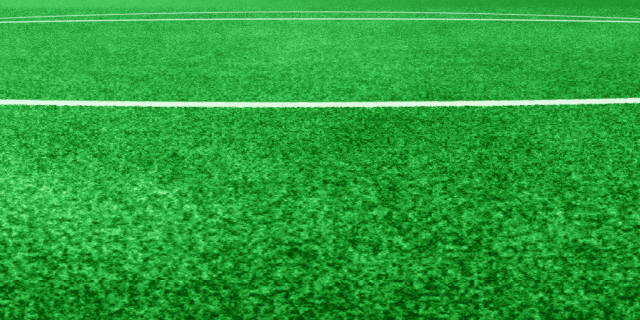
Write a WebGL 2 fragment shader that draws this texture.

```glsl
#version 300 es
precision highp float;
// A mown turf pitch running away from the viewer, crossed by three chalk lines.
// Layered value noise, finer with distance, gives the blades; soft patches set
// the light, and a tone ramp turns the summed brightness into greens.

uniform vec2 u_resolution;
out vec4 fragColor;

// Tone ramp, from deep shade to glint
const vec3 SHADE = vec3(0.00, 0.26, 0.01);
const vec3 DARK  = vec3(0.03, 0.40, 0.05);
const vec3 MID   = vec3(0.10, 0.56, 0.15);
const vec3 LIT   = vec3(0.19, 0.71, 0.28);
const vec3 PALE  = vec3(0.33, 0.84, 0.42);
const vec3 GLINT = vec3(0.68, 0.96, 0.70);
const vec3 HAZE  = vec3(0.25, 0.74, 0.37);
const vec3 CHALK = vec3(0.90, 0.99, 0.91);

const float HORIZON = 1.25;        // vanishing height, above the frame
const float BLADE_FREQ = 72.0;     // blade cells per unit at unit distance
const float BLADE_FLATTEN = 1.45;  // vertical squeeze of the blades
const float NEAR_CONTRAST = 5.2;
const float FAR_CONTRAST = 2.2;
const float NEAR_LINE_HALF = 0.0080;
const float FAR_LINE_HALF = 0.0022;

float hash(ivec2 cell) {
    uvec2 q = uvec2(cell) * uvec2(1597334673u, 3812015801u);
    uint n = (q.x ^ q.y) * 1597334673u;
    n = (n ^ (n >> 15)) * 2246822519u;
    return float((n ^ (n >> 13)) >> 8) / 16777216.0;
}

float noise(vec2 p) {
    ivec2 c = ivec2(floor(p));
    vec2 f = fract(p);
    f = f * f * (3.0 - 2.0 * f);
    float low  = mix(hash(c), hash(c + ivec2(1, 0)), f.x);
    float high = mix(hash(c + ivec2(0, 1)), hash(c + ivec2(1, 1)), f.x);
    return mix(low, high, f.y);
}

// Centred noise summed over octaves
float turf(vec2 p) {
    float sum = 0.0, weight = 0.5;
    for (int i = 0; i < 3; i++) {
        sum += weight * (noise(p) - 0.5);
        p = mat2(1.8, 0.2, -0.2, 1.8) * p + 17.3;
        weight *= 0.72;
    }
    return sum;
}

// Turf whose frequency rises with distance, without shearing the cells
float scaledTurf(vec2 p, float frequency) {
    float level = log2(frequency);
    float scale = exp2(floor(level));
    float f = fract(level);
    float blend = mix(turf(p * scale), turf(p * scale * 2.0 + 31.7), f);
    return blend / sqrt(f * f + (1.0 - f) * (1.0 - f));
}

float patchLight(vec2 p, vec2 centre, vec2 radius) {
    vec2 d = (p - centre) / radius;
    return exp(-dot(d, d));
}

// Broad brightness in ramp steps, before the blades are added
float groundTone(vec2 p) {
    float tone = mix(0.98, 1.70, smoothstep(0.1, 0.95, p.y));
    tone += 0.34 * (1.0 - p.x) * smoothstep(0.0, 0.35, p.y);
    tone += 0.65 * patchLight(p, vec2(0.25, 0.35), vec2(0.60, 0.15));
    tone += 0.60 * patchLight(p, vec2(1.02, 0.86), vec2(0.30, 0.11));
    tone += 0.55 * patchLight(p, vec2(1.82, 0.88), vec2(0.30, 0.05));
    tone += 0.45 * patchLight(p, vec2(1.85, 0.57), vec2(0.28, 0.07));
    tone += 0.40 * patchLight(p, vec2(1.85, 0.30), vec2(0.35, 0.12));
    tone -= 0.35 * patchLight(p, vec2(1.30, 0.60), vec2(0.45, 0.10));
    tone -= 0.45 * patchLight(p, vec2(1.00, 0.00), vec2(1.60, 0.12));
    return tone;
}

vec3 ramp(float t) {
    vec3 c = mix(SHADE, DARK, clamp(t + 1.0, 0.0, 1.0));
    c = mix(c, MID, clamp(t, 0.0, 1.0));
    c = mix(c, LIT, clamp(t - 1.0, 0.0, 1.0));
    c = mix(c, PALE, clamp(t - 2.0, 0.0, 1.0));
    return mix(c, GLINT, clamp((t - 3.0) * 0.7, 0.0, 1.0));
}

// Coverage of a bowed line: height at its apex plus a quadratic bend
float bowedLine(vec2 p, float apexX, float apexY, float bend, float halfWidth, float soft) {
    float dx = p.x - apexX;
    float d = abs(p.y - apexY - bend * dx * dx) - halfWidth;
    return 1.0 - smoothstep(-soft, soft, d);
}

void main() {
    vec2 uv = gl_FragCoord.xy / u_resolution;
    vec2 p = vec2(uv.x * 2.0, uv.y);
    float soft = max(0.0016, 0.75 / u_resolution.y);

    // Blade cells shrink evenly towards the horizon
    float range = HORIZON - p.y;
    vec2 flattened = p * vec2(1.0, BLADE_FLATTEN);
    float blades = scaledTurf(flattened, BLADE_FREQ / range);
    float clumps = scaledTurf(p * vec2(1.0, 2.2) + 41.0, 8.0 / range);
    float streaks = noise(vec2(p.x * 5.0, p.y * 75.0) + 9.0) - 0.5;

    float contrast = mix(NEAR_CONTRAST, FAR_CONTRAST, smoothstep(0.15, 1.0, p.y));
    float tone = groundTone(p) + blades * contrast + clumps * 0.9 + streaks * 0.4;
    vec3 colour = ramp(tone);

    // Distance haze, then the far verge: bright at left, shaded at right
    colour = mix(colour, HAZE, 0.25 * smoothstep(0.6, 1.0, p.y));
    float verge = smoothstep(0.965, 0.985, p.y);
    colour = mix(colour, mix(PALE, MID, smoothstep(0.2, 1.8, p.x)), 0.6 * verge);

    // Chalk lines, frayed by the blades
    vec2 frayed = p + vec2(0.0, blades * 0.005);
    float nearLine = bowedLine(frayed, 0.89, 0.673, 0.0108, NEAR_LINE_HALF, soft * 1.4);
    float midLine = bowedLine(p, 1.03, 0.941, -0.010, FAR_LINE_HALF, soft);
    float farLine = bowedLine(p, 0.98, 0.963, -0.021, FAR_LINE_HALF * 0.8, soft);
    colour = mix(colour, CHALK, nearLine * 0.97);
    colour = mix(colour, CHALK, max(midLine * 0.75, farLine * 0.6));
    fragColor = vec4(colour, 1.0);
}
```
